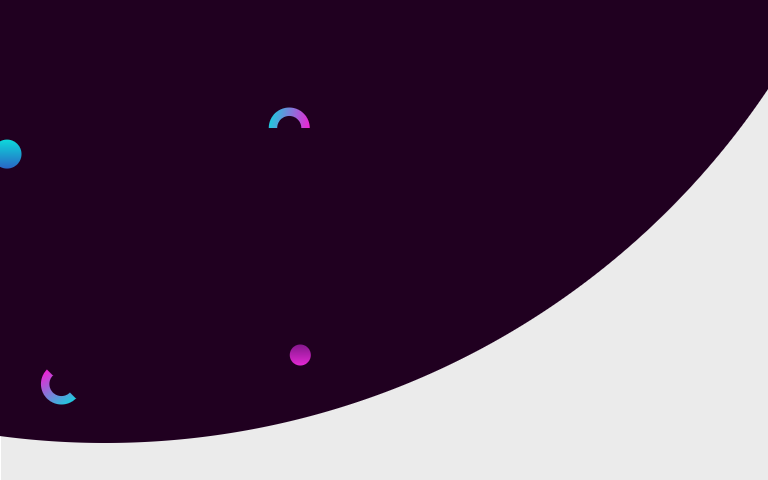
A WebGL 2 fragment shader for this background:

```glsl
#version 300 es
precision highp float;
// A huge dark plum disc over a pale grey ground, with two small gradient
// discs and two gradient half rings. Every shape is a signed distance,
// measured in canvas heights and blended with a one pixel soft edge.

uniform vec2 u_resolution;
out vec4 fragColor;

const vec3 PLUM = vec3(0.125, 0.0, 0.125);
const vec3 PALE = vec3(0.922);
const vec3 WHITE = vec3(1.0);
const vec3 CYAN = vec3(0.13, 0.78, 0.87);
const vec3 PINK = vec3(0.94, 0.13, 0.83);
const vec3 AQUA = vec3(0.05, 0.85, 0.86);
const vec3 BLUE = vec3(0.16, 0.40, 0.77);
const vec3 PURPLE = vec3(0.52, 0.09, 0.55);
const vec3 MAGENTA = vec3(0.89, 0.16, 0.83);

const vec2 BIG_CENTER = vec2(0.2188, 1.7396);
const float BIG_RADIUS = 1.6625;
const float LEFT_LINE = 0.0021;

const vec2 BLUE_CENTER = vec2(0.0146, 0.679);
const float BLUE_RADIUS = 0.0302;
const vec2 PINK_CENTER = vec2(0.6256, 0.2604);
const float PINK_RADIUS = 0.0219;

const vec2 UPPER_RING = vec2(0.6026, 0.7333);
const vec2 LOWER_RING = vec2(0.128, 0.2);
const float LOWER_TURN = radians(135.0);
const float RING_RADIUS = 0.0339;
const float RING_HALF_WIDTH = 0.0088;

// Coverage of a signed distance, softened over one pixel.
float coverage(float dist) {
    return clamp(0.5 - dist * u_resolution.y, 0.0, 1.0);
}

// Disc with a vertical gradient.
vec3 paintDisc(vec3 base, vec2 p, float radius, vec3 low, vec3 high) {
    vec3 tint = mix(low, high, clamp(0.5 + 0.5 * p.y / radius, 0.0, 1.0));
    return mix(base, tint, coverage(length(p) - radius));
}

// Half ring, open downward before it is turned counterclockwise.
vec3 paintHalfRing(vec3 base, vec2 p, float turn) {
    float c = cos(turn), s = sin(turn);
    vec2 q = vec2(c * p.x + s * p.y, c * p.y - s * p.x);
    float band = abs(length(q) - RING_RADIUS) - RING_HALF_WIDTH;
    float outer = RING_RADIUS + RING_HALF_WIDTH;
    float along = clamp(0.5 + 0.5 * (q.x - 0.2 * q.y) / outer, 0.0, 1.0);
    return mix(base, mix(CYAN, PINK, along), coverage(max(band, -q.y)));
}

void main() {
    vec2 p = gl_FragCoord.xy / u_resolution.y;

    // Ground with a thin white line on its left edge, then the big disc.
    vec3 color = mix(PALE, WHITE, coverage(p.x - LEFT_LINE));
    color = mix(color, PLUM, coverage(length(p - BIG_CENTER) - BIG_RADIUS));

    // Small ornaments.
    color = paintDisc(color, p - BLUE_CENTER, BLUE_RADIUS, BLUE, AQUA);
    color = paintDisc(color, p - PINK_CENTER, PINK_RADIUS, MAGENTA, PURPLE);
    color = paintHalfRing(color, p - UPPER_RING, 0.0);
    color = paintHalfRing(color, p - LOWER_RING, LOWER_TURN);

    fragColor = vec4(color, 1.0);
}
```
